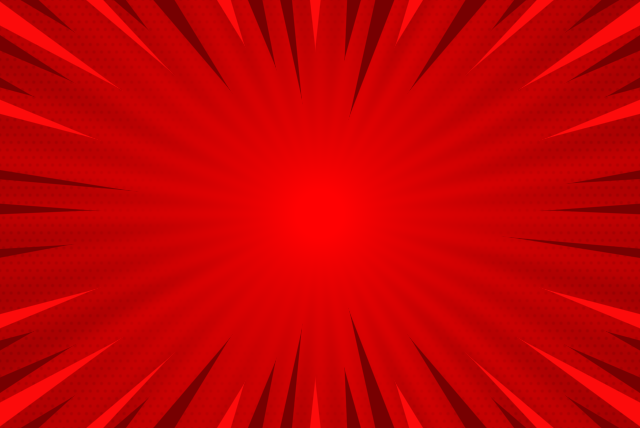
Write a WebGL 1 fragment shader that draws this background.

```glsl
precision highp float;
// Red comic burst: a glowing centre fades outward through soft angular rays,
// with staggered halftone dots and thin wedges that point in from the border.
// Wedges are laid out in one quadrant and mirrored by folding the plane.

uniform vec2 u_resolution;

#define GLOW_FALLOFF 2.2
#define CORE_RADIUS 0.13
#define RAY_COUNT 36.0
#define RAY_DEPTH 0.05
#define DOT_SPACING 0.0176
#define DOT_RADIUS 0.0036
#define DOT_DEPTH 0.065
#define BRIGHT_RED vec3(0.99, 0.045, 0.045)
#define DARK_RED vec3(0.47, 0.0, 0.004)

vec2 hashGradient(vec2 cell) {
  float h = fract(sin(dot(cell, vec2(127.1, 311.7))) * 43758.5);
  return vec2(cos(6.2832 * h), sin(6.2832 * h));
}

float gradientNoise(vec2 p) {
  vec2 i = floor(p), f = fract(p);
  vec2 u = f * f * f * (f * (f * 6.0 - 15.0) + 10.0);
  vec2 e = vec2(0.0, 1.0);
  float a = dot(hashGradient(i), f);
  float b = dot(hashGradient(i + e.yx), f - e.yx);
  float c = dot(hashGradient(i + e.xy), f - e.xy);
  float d = dot(hashGradient(i + e.yy), f - e.yy);
  return mix(mix(a, b, u.x), mix(c, d, u.x), u.y);
}

// Coverage of a radial wedge: tip at radius "tip", widening outward by "slope".
float wedge(vec2 p, float degrees, float tip, float slope) {
  float angle = radians(degrees);
  vec2 axis = vec2(cos(angle), sin(angle));
  float along = dot(p, axis) - tip;
  float across = abs(p.x * axis.y - p.y * axis.x);
  float soft = 0.8 / u_resolution.y;
  return 1.0 - smoothstep(-soft, soft, across - slope * along);
}

float brightWedges(vec2 p) {
  vec2 q = abs(p);
  float m = wedge(q, 18.5, 0.558, 0.068);
  m = max(m, wedge(q, 32.0, 0.558, 0.073));
  m = max(m, wedge(q, 43.6, 0.490, 0.058));
  m = max(m, wedge(q, 65.9, 0.435, 0.130));
  return max(m, wedge(vec2(p.x + 0.011, q.y), 90.0, 0.387, 0.110));
}

float darkWedges(vec2 p) {
  vec2 q = abs(p);
  float right = step(0.0, p.x);
  float diagonal = step(0.0, p.x * p.y);
  float m = wedge(vec2(q.x, p.y), 0.9, 0.533, 0.058);
  m = max(m, wedge(q, 7.0, mix(0.455, 0.59, diagonal), mix(0.036, 0.062, diagonal)));
  m = max(m, wedge(q, 22.3, 0.725, 0.130));
  m = max(m, wedge(q, 28.1, 0.660, 0.085));
  m = max(m, wedge(q, 36.5, 0.718, 0.100));
  m = max(m, wedge(q, 47.0, 0.590, 0.110));
  m = max(m, wedge(q, 54.0, 0.362, 0.078));
  m = max(m, wedge(q, 73.2, mix(0.36, 0.243, right), mix(0.100, 0.076, right)));
  return max(m, wedge(q, 81.0, mix(0.278, 0.368, right), mix(0.060, 0.115, right)));
}

// Staggered halftone dots.
float halftone(vec2 p) {
  vec2 g = p / DOT_SPACING;
  g.x += 0.5 * mod(floor(g.y), 2.0);
  float d = length(fract(g) - 0.5) * DOT_SPACING;
  float soft = 1.0 / u_resolution.y;
  return 1.0 - smoothstep(DOT_RADIUS - soft, DOT_RADIUS + soft, d);
}

void main() {
  vec2 p = (gl_FragCoord.xy - 0.5 * u_resolution) / u_resolution.y;
  float radius = length(p);
  vec2 direction = p / max(radius, 0.0001);

  // Radial glow
  float core = radius / CORE_RADIUS;
  float red = 0.64 + 0.36 * exp(-GLOW_FALLOFF * radius) + 0.05 * exp(-core * core);

  // Soft rays: a regular fan broken up by noise over direction
  float fan = cos(RAY_COUNT * atan(p.y, p.x + 0.00001));
  float rays = 0.6 * fan + 1.1 * gradientNoise(direction * 7.0 + 3.3);
  red += RAY_DEPTH * rays * smoothstep(0.06, 0.5, radius);

  // Dots grow stronger toward the border
  red -= DOT_DEPTH * halftone(p) * smoothstep(0.25, 0.7, radius);

  vec3 color = vec3(red, 0.004, 0.008);
  color = mix(color, DARK_RED, darkWedges(p));
  color = mix(color, BRIGHT_RED, brightWedges(p));
  gl_FragColor = vec4(clamp(color, 0.0, 1.0), 1.0);
}
```
